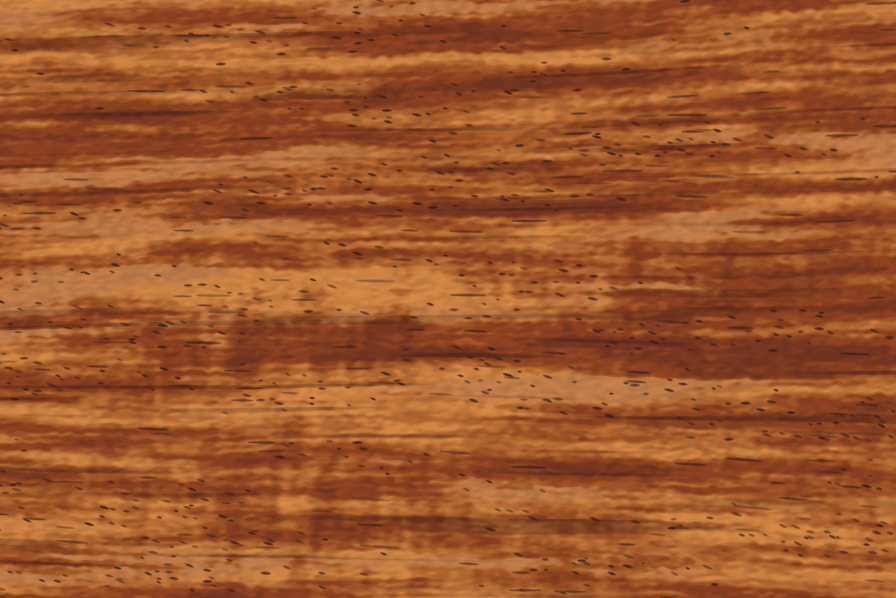
Reproduce this texture procedurally as a Shadertoy shader.

```glsl
const vec3 UMBER    = vec3(0.45, 0.205, 0.125);
const vec3 RUSSET   = vec3(0.54, 0.25, 0.125);
const vec3 SIENNA   = vec3(0.61, 0.32, 0.145);
const vec3 AMBER    = vec3(0.69, 0.40, 0.19);
const vec3 HONEY    = vec3(0.80, 0.51, 0.26);
const vec3 PALE_TAN = vec3(0.73, 0.47, 0.285);
const vec3 VEIN     = vec3(0.29, 0.13, 0.09);
const vec3 PORE     = vec3(0.20, 0.10, 0.09);

const float TONE_CENTRE = 0.5;
const float TONE_SPREAD = 0.125;
const float FIGURE_GAIN = 0.34;
const float RAGGED_EDGE = 0.006;
const float FIBRE_GAIN  = 0.13;
const float PORE_SLOPE  = 0.20;
const float SLIT_SLOPE  = 0.03;

float hash(vec2 p) {
    vec3 q = fract(vec3(p.xyx) * vec3(0.1031, 0.1030, 0.0973));
    q += dot(q, q.yzx + 33.33);
    return fract((q.x + q.y) * q.z);
}

// One row of smooth noise, shifted at random so that rows never line up
float fibre(float x, float row) {
    x += 37.0 * hash(vec2(row, 7.0));
    float i = floor(x);
    float f = smoothstep(0.0, 1.0, x - i);
    return mix(hash(vec2(i, row)), hash(vec2(i + 1.0, row)), f);
}

float strands(vec2 p) {
    float row = floor(p.y);
    float f = smoothstep(0.0, 1.0, p.y - row);
    return mix(fibre(p.x, row), fibre(p.x, row + 1.0), f);
}

// Fans the grain apart to the right and lets it undulate gently
vec2 grainFlow(vec2 p) {
    p.y -= p.x * mix(-0.03, 0.045, p.y);
    p.y += 0.004 * sin(4.1 * p.x + 5.0 * p.y) + 0.0015 * sin(9.7 * p.x - 11.0 * p.y + 1.3);
    return p + 10.0;
}

// Scattered dashes on a jittered cell grid; size is half length and radius
float dashes(vec2 p, vec2 cell, vec2 size, float slope, float density, float seed, float pixel) {
    vec2 home = floor(p / cell);
    float cover = 0.0;
    for (int j = -1; j <= 1; j++)
    for (int i = -1; i <= 1; i++) {
        vec2 id = home + vec2(i, j);
        vec2 jitter = vec2(hash(id + seed), hash(id + seed + 41.0));
        float cluster = strands(id * cell * vec2(4.0, 28.0) + seed);
        float present = step(hash(id + seed + 83.0), density * smoothstep(0.3, 0.85, cluster));
        float scale = mix(0.35, 1.0, hash(id + seed + 127.0));
        vec2 q = p - (id + jitter) * cell;
        q.y += slope * q.x * (jitter.y * 2.0 - 0.2);
        // Tapered ends
        float along = clamp(abs(q.x) / (size.x * scale), 0.0, 1.0);
        float radius = size.y * mix(0.6, 1.0, scale) * (1.0 - 0.6 * along * along);
        float d = length(vec2(max(abs(q.x) - size.x * scale, 0.0), q.y)) - radius;
        cover = max(cover, present * smoothstep(pixel, -pixel, d) * mix(0.5, 1.0, jitter.x));
    }
    return cover;
}

vec3 woodRamp(float t) {
    vec3 c = mix(UMBER, RUSSET, smoothstep(0.02, 0.22, t));
    c = mix(c, SIENNA, smoothstep(0.28, 0.50, t));
    c = mix(c, AMBER, smoothstep(0.50, 0.74, t));
    return mix(c, HONEY, smoothstep(0.74, 0.97, t));
}

void mainImage(out vec4 fragColor, in vec2 fragCoord) {
    vec2 uv = fragCoord / iResolution.y;
    float pixel = 1.0 / iResolution.y;
    vec2 flow = grainFlow(uv);

    // Ragged borders between the bands
    vec2 g = flow;
    g.y += RAGGED_EDGE * (strands(flow * vec2(9.0, 12.0)) - 0.5);
    g.y += 0.7 * RAGGED_EDGE * (strands(flow * vec2(70.0, 50.0)) - 0.5);

    // Long bands with finer streaks inside them
    float tone = 0.31 * strands(g * vec2(1.2, 25.0))
               + 0.30 * strands(g * vec2(2.4, 47.0) + 5.0)
               + 0.23 * strands(g * vec2(5.0, 90.0) + 9.0)
               + 0.16 * strands(g * vec2(12.0, 165.0) + 13.0);

    // Cross figure: upright blotches, strongest low in the middle
    vec2 fromHeart = uv - vec2(0.75, 0.3);
    float region = exp(-3.0 * dot(fromHeart, fromHeart));
    float patchy = region * smoothstep(0.3, 0.8, strands(flow * vec2(2.5, 6.0) + 3.0));
    float blotch = 0.55 * strands(flow * vec2(19.0, 12.0) + 21.0)
                 + 0.45 * strands(flow * vec2(65.0, 18.0) + 29.0) - 0.5;
    tone += FIGURE_GAIN * (0.2 + patchy) * blotch;

    // Fine slanted fibres
    vec2 slant = vec2(flow.x + 0.8 * flow.y, flow.y - 0.2 * flow.x);
    float fine = strands(slant * vec2(70.0, 170.0)) - 0.5;
    tone += 0.5 * FIBRE_GAIN * fine;

    // Even out the tones so that each colour gets its share
    float t = 1.0 / (1.0 + exp(-1.7 * (tone - TONE_CENTRE) / TONE_SPREAD));
    vec3 color = woodRamp(t);
    float pale = smoothstep(0.5, 0.75, strands(g * vec2(2.5, 26.0) + 51.0));
    color = mix(color, PALE_TAN, 0.8 * pale * smoothstep(0.6, 0.8, t));

    // Thin dark veins along the grain
    float vein = smoothstep(0.70, 0.95, strands(flow * vec2(2.2, 110.0) + 61.0));
    color = mix(color, VEIN, vein * mix(0.6, 0.25, t));

    // Short pores and longer dark slits
    float pores = dashes(flow, vec2(0.025, 0.014), vec2(0.0075, 0.0023), PORE_SLOPE, 0.5, 11.0, pixel);
    float slits = dashes(flow, vec2(0.090, 0.024), vec2(0.032, 0.0022), SLIT_SLOPE, 0.5, 71.0, pixel);
    color = mix(color, PORE, max(0.85 * pores, 0.65 * slits));

    color *= 1.0 + FIBRE_GAIN * fine;
    fragColor = vec4(color, 1.0);
}
```
